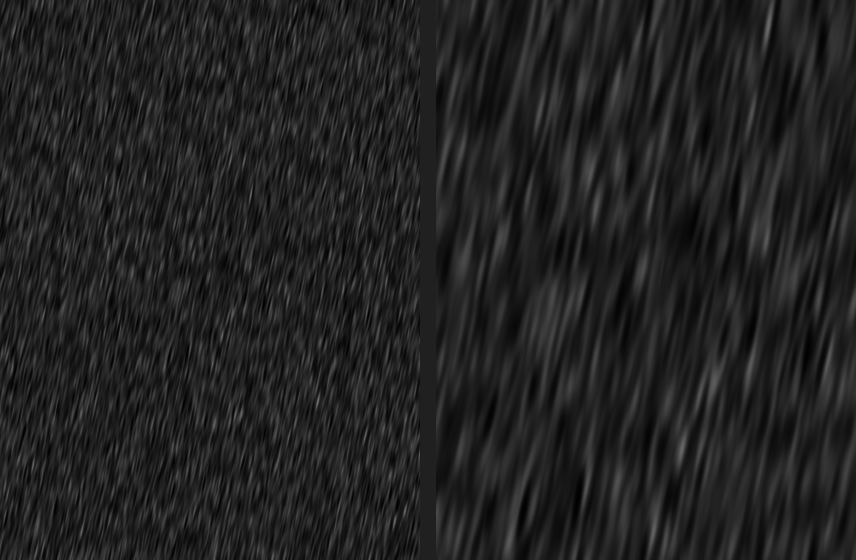
Left: the whole. Right: its middle third, enlarged.
Give the GLSL for this texture, as a Shadertoy shader.

```glsl
const float TILT = 0.20;                       // lean from vertical, radians
const vec2 STRAND_SIZE = vec2(0.0034, 0.026);  // width, length in canvas heights
const vec2 TUFT_SIZE = vec2(0.0050, 0.029);
const vec2 CLUMP_SIZE = vec2(0.0180, 0.038);
const vec3 LAYER_WEIGHTS = vec3(0.95, 0.27, 0.10);
const float MID_TONE = 0.127;
const float CONTRAST = 0.055;
const float HIGHLIGHT_LIFT = 0.006;
const float PAIR_BALANCE = 0.4;                // how far paired streaks offset each other
const float STREAK_DEVIATION = 0.564;          // scales a layer to unit variance

// Integer hash giving three values from 0 to 1
vec3 hash3(ivec3 key) {
    uvec3 v = uvec3(key) * 1664525u + 1013904223u;
    v.x += v.y * v.z; v.y += v.z * v.x; v.z += v.x * v.y;
    v ^= v >> 16u;
    v.x += v.y * v.z; v.y += v.z * v.x; v.z += v.x * v.y;
    return vec3(v >> 8u) / 16777216.0;
}

// Soft round spot of radius one
float spot(vec2 offset) {
    float falloff = max(0.0, 1.0 - dot(offset, offset));
    return falloff * falloff;
}

// Cellular noise: each stretched cell holds a pair of light or dark streaks
float streaks(vec2 p, vec2 size, int layer) {
    vec2 q = p / size;
    ivec2 home = ivec2(floor(q));
    float sum = 0.0;
    for (int y = -1; y <= 1; y++) {
        for (int x = -1; x <= 1; x++) {
            ivec2 cell = home + ivec2(x, y);
            vec2 local = q - vec2(cell);
            vec3 first = hash3(ivec3(cell, 2 * layer));
            vec3 second = hash3(ivec3(cell, 2 * layer + 1));
            vec2 light = 2.0 * vec2(first.z, second.z) - 1.0;
            light -= PAIR_BALANCE * light.yx;
            sum += light.x * spot(local - first.xy) + light.y * spot(local - second.xy);
        }
    }
    return sum / STREAK_DEVIATION;
}

void mainImage(out vec4 fragColor, in vec2 fragCoord) {
    vec2 p = fragCoord / iResolution.y;

    // Turn the canvas so that streaks run along the y axis
    float c = cos(TILT), s = sin(TILT);
    vec2 grain = vec2(c * p.x - s * p.y, s * p.x + c * p.y);

    // Fine strands over broader tufts and faint clumps
    vec3 layers = vec3(streaks(grain, STRAND_SIZE, 0),
                       streaks(grain, TUFT_SIZE, 1),
                       streaks(grain, CLUMP_SIZE, 2));
    float n = dot(layers, LAYER_WEIGHTS);

    // Neutral dark grey with slightly stretched highlights
    float tone = MID_TONE + CONTRAST * n + HIGHLIGHT_LIFT * n * n;
    fragColor = vec4(vec3(clamp(tone, 0.0, 1.0)), 1.0);
}
```
